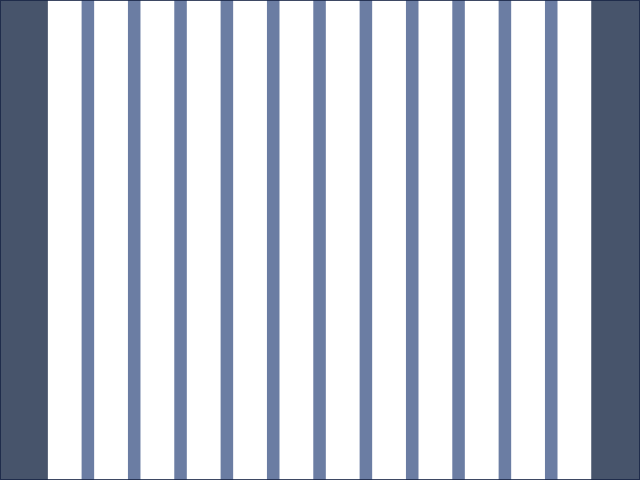
Give the GLSL for this pattern, as a Shadertoy shader.

```glsl
// Eleven blue vertical stripes on a white panel between two slate side bands.

const vec3 WHITE = vec3(1.0);
const vec3 STRIPE_BLUE = vec3(0.42, 0.49, 0.64);
const vec3 BAND_SLATE = vec3(0.28, 0.33, 0.42);
const vec3 FRAME_NAVY = vec3(0.09, 0.14, 0.27);

// Lengths in canvas widths
const float STRIPE_COUNT = 11.0;
const float STRIPE_WIDTH = 0.0196;
const float STRIPE_PITCH = 0.0724;
const float PANEL_CENTER = 0.4993;
const float PANEL_WIDTH = 0.849;
const float FRAME_WIDTH = 0.0013;

// Share of a pixel lying inside an edge; distance is negative inside
float coverage(float dist, float pixel) {
    return clamp(0.5 - dist / pixel, 0.0, 1.0);
}

// Signed distance to a vertical strip centred on zero
float stripDistance(float x, float width) {
    return abs(x) - 0.5 * width;
}

// Signed distance to the nearest of an odd count of strips around zero
float stripeRowDistance(float x, float pitch, float width, float count) {
    float lastIndex = 0.5 * (count - 1.0);
    float index = clamp(round(x / pitch), -lastIndex, lastIndex);
    return stripDistance(x - index * pitch, width);
}

// Signed distance to a thin frame along the inside of the canvas edge
float frameDistance(vec2 p, vec2 size, float width) {
    vec2 toEdge = min(p, size - p);
    return min(toEdge.x, toEdge.y) - width;
}

void mainImage(out vec4 fragColor, in vec2 fragCoord) {
    float pixel = 1.0 / iResolution.x;
    vec2 p = fragCoord * pixel;
    vec2 size = iResolution.xy * pixel;
    float x = p.x - PANEL_CENTER;

    // Side bands, panel and stripes
    float panel = coverage(stripDistance(x, PANEL_WIDTH), pixel);
    float stripes = coverage(
        stripeRowDistance(x, STRIPE_PITCH, STRIPE_WIDTH, STRIPE_COUNT), pixel);
    vec3 color = mix(BAND_SLATE, WHITE, panel);
    color = mix(color, STRIPE_BLUE, stripes);

    // Hairline frame
    float frame = coverage(frameDistance(p, size, FRAME_WIDTH), pixel);
    color = mix(color, FRAME_NAVY, frame);

    fragColor = vec4(color, 1.0);
}
```
